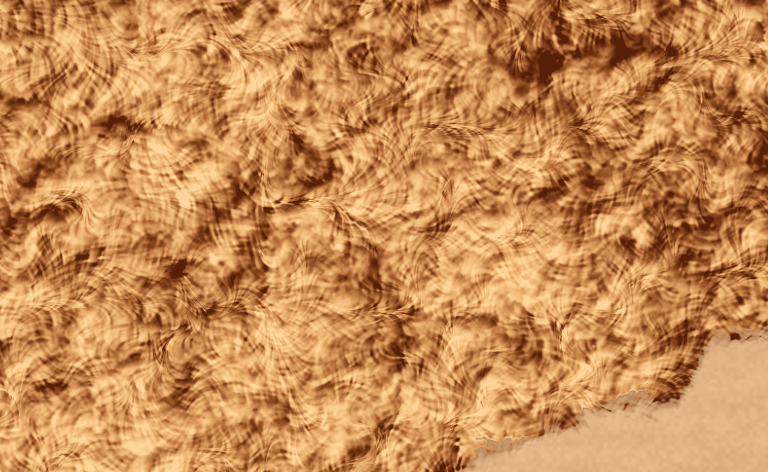
Reproduce this texture procedurally as a WebGL 2 fragment shader.

```glsl
#version 300 es
precision highp float;

uniform vec2 u_resolution;
out vec4 fragColor;

#define CLUMP_FREQ 4.8
#define TUFT_FREQ 10.5
#define KNOT_FREQ 23.0
#define FIBRE_FREQ 165.0
#define LOCK_FREQ 58.0
#define FIBRE_CONTRAST 8.5
#define LOCK_CONTRAST 3.6
#define RELIEF_CONTRAST 4.8
#define CAVITY_CONTRAST 2.3
#define LIGHT_DIR vec2(-0.6, 0.8)
#define LIGHT_REACH 0.02
#define EXPOSURE 0.2

float hash(vec2 p) {
    vec3 q = fract(vec3(p.xyx) * 0.1031);
    q += dot(q, q.yzx + 33.33);
    return fract((q.x + q.y) * q.z);
}

float noise(vec2 p) {
    vec2 i = floor(p), f = fract(p);
    f = f * f * (3.0 - 2.0 * f);
    return mix(mix(hash(i), hash(i + vec2(1, 0)), f.x),
               mix(hash(i + vec2(0, 1)), hash(i + vec2(1, 1)), f.x), f.y);
}

float fbm(vec2 p) {
    float sum = 0.0, amp = 0.5;
    for (int i = 0; i < 4; i++) {
        sum += amp * noise(p);
        p = mat2(1.6, 1.2, -1.2, 1.6) * p + 7.3;
        amp *= 0.5;
    }
    return sum / 0.9375;
}

// Overlapping rounded domes, one per cell, the highest one wins
float domes(vec2 p) {
    vec2 cell = floor(p);
    float top = -1.0;
    for (int y = -1; y <= 1; y++)
    for (int x = -1; x <= 1; x++) {
        vec2 id = cell + vec2(x, y);
        vec2 centre = id + vec2(hash(id + 3.7), hash(id + 41.3));
        float a = 6.283 * hash(id + 19.1);
        vec2 d = mat2(cos(a), sin(a), -sin(a), cos(a)) * (p - centre);
        d *= vec2(0.8, 1.25);
        top = max(top, 1.0 + 0.5 * hash(id + 77.7) - 1.5 * dot(d, d));
    }
    return top;
}

float heapHeight(vec2 p) {
    vec2 warp = vec2(fbm(p * 8.0 + 11.0), fbm(p * 8.0 + 53.0)) - 0.5;
    vec2 q = p + 0.12 * warp;
    return 0.5 * domes(q * CLUMP_FREQ + 20.0)
         + 0.25 * domes(q * TUFT_FREQ + 60.0)
         + 0.12 * domes(q * KNOT_FREQ + 140.0)
         + 0.3 * (fbm(p * 22.0 + 90.0) - 0.5);
}

// Direction in which the strands are combed
float strandAngle(vec2 p) {
    return -0.7 + 4.5 * (noise(p * 4.0 + 5.0) - 0.5) + 3.5 * (noise(p * 13.0 + 31.0) - 0.5);
}

// Grain smeared along the combed direction into short curved fibres
float fibres(vec2 p, float freq, float turn, float seed) {
    float sum = 0.0;
    for (int i = 0; i < 10; i++) {
        sum += noise(p * freq + seed);
        float a = strandAngle(p) + turn;
        p += 0.55 / freq * vec2(cos(a), sin(a));
    }
    return sum / 10.0 - 0.5;
}

// Straw colours from deep shadow to sunlit strands, tone centred on zero
vec3 strawRamp(float t) {
    vec3 c = mix(vec3(0.34, 0.12, 0.03), vec3(0.56, 0.30, 0.13), clamp((t + 2.3) / 1.17, 0.0, 1.0));
    c = mix(c, vec3(0.71, 0.44, 0.23), clamp((t + 1.13) / 0.65, 0.0, 1.0));
    c = mix(c, vec3(0.83, 0.58, 0.34), clamp((t + 0.48) / 0.72, 0.0, 1.0));
    c = mix(c, vec3(0.94, 0.72, 0.46), clamp((t - 0.24) / 0.9, 0.0, 1.0));
    return mix(c, vec3(1.0, 0.84, 0.60), clamp((t - 1.14) / 1.2, 0.0, 1.0));
}

void main() {
    vec2 p = gl_FragCoord.xy / u_resolution.y;

    // Crossing strands and broader locks, also used to fray the outlines
    float strand = 0.5 * (fibres(p, FIBRE_FREQ, 0.0, 13.0) + fibres(p, FIBRE_FREQ, 1.2, 217.0));
    float lock = fibres(p, LOCK_FREQ, 0.4, 71.0);
    vec2 frayed = p + 0.05 * strand + 0.05 * lock;

    // Relief, hollows and the darker upper right slope
    float height = heapHeight(frayed);
    float relief = height - heapHeight(frayed + LIGHT_REACH * LIGHT_DIR);
    float slope = 0.3 - 0.95 * smoothstep(0.55, 1.35, 0.45 * p.x + 0.75 * p.y);
    float tone = EXPOSURE + slope + FIBRE_CONTRAST * strand + LOCK_CONTRAST * lock
               + clamp(RELIEF_CONTRAST * relief, -1.5, 1.1)
               + CAVITY_CONTRAST * (height - 0.86)
               + 0.9 * (noise(p * 2.6 + 8.0) - 0.5);
    vec3 heap = strawRamp(tone);

    // Sandy ground with faint streaks and a soft contact shadow
    float edge = min(0.33 * (p.x - 0.9) + 0.12 * smoothstep(1.42, 1.54, p.x), 0.3);
    edge += 0.06 * (noise(p * 11.0 + 2.0) - 0.5) + 0.08 * strand + 0.06 * lock;
    float depth = edge - p.y;
    float grain = 0.06 * (fbm(p * vec2(9.0, 28.0)) - 0.5) + 0.05 * (noise(p * 120.0) - 0.5);
    vec3 ground = vec3(0.88, 0.70, 0.52) + grain;
    ground *= mix(vec3(0.78, 0.70, 0.62), vec3(1.0), smoothstep(-0.005, 0.03, depth));

    fragColor = vec4(mix(heap, ground, smoothstep(-0.004, 0.006, depth)), 1.0);
}
```
